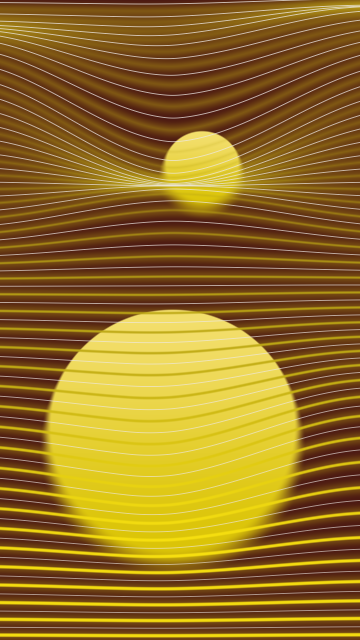
Give the GLSL for this background, as a Shadertoy shader.

```glsl
float bell(float s, float centre, float width) {
    float t = (s - centre) / width;
    return exp(-t * t);
}

// Height of the strand that starts at fraction s below the top edge
float strandHeight(float s, float x) {
    float middle = smoothstep(-0.06, 0.28, x) * (1.0 - smoothstep(0.26, 0.64, x));
    float right = smoothstep(0.2, 0.5625, x);
    float lift = 0.115 * smoothstep(0.0, 0.2, s) * (1.0 - smoothstep(0.55, 1.0, s));
    float sag = 0.13 * bell(s, 0.24, 0.12) - 0.045 * bell(s, 0.46, 0.06)
              + 0.035 * bell(s, 0.77, 0.12);
    float rise = 0.03 * bell(s, 0.08, 0.06) + 0.05 * bell(s, 0.76, 0.11);
    return 1.0 - s + lift - middle * sag + right * rise;
}

// Distance to a strand, corrected for its slope
float strandDistance(float s, vec2 p) {
    float h = strandHeight(s, p.x);
    float slope = (strandHeight(s, p.x + 0.002) - h) / 0.002;
    return abs(p.y - h) / sqrt(1.0 + slope * slope);
}

// Disc with a crisp top and a soft bottom
vec3 addSun(vec3 colour, vec2 p, vec2 centre, float radius, float softness, float pixel) {
    vec2 q = (p - centre) / radius;
    float blur = pixel + softness * smoothstep(0.7, -1.0, q.y);
    float mask = 1.0 - smoothstep(-blur, blur, (length(q) - 1.0) * radius);
    vec3 sunColour = mix(vec3(0.86, 0.77, 0.03), vec3(0.95, 0.87, 0.42),
                         smoothstep(-0.9, 1.0, q.y));
    return mix(colour, sunColour, mask);
}

void mainImage(out vec4 fragColor, in vec2 fragCoord) {
    vec2 p = fragCoord / iResolution.y;
    float pixel = 1.0 / iResolution.y;

    // Yellow ribbons get thinner and hazier towards the top
    float ribbonWidth = mix(0.0026, 0.0009, p.y);
    float ribbonBlur = pixel + 0.006 * smoothstep(0.6, 1.0, p.y);
    float ribbonAlpha = mix(0.95, 0.2, smoothstep(0.45, 0.85, p.y));

    float glow = 0.0, ribbonGap = 1.0, threadGap = 1.0;
    for (int i = 0; i < 45; i++) {
        float s = (float(i) + 0.17) / 43.0;
        float thread = strandDistance(s, p);
        float ribbon = strandDistance(s + 0.5 / 43.0, p);
        glow += 0.45 * bell(ribbon, 0.0, 0.0095);
        ribbonGap *= 1.0 - ribbonAlpha
                   * (1.0 - smoothstep(-ribbonBlur, ribbonBlur, ribbon - ribbonWidth));
        threadGap *= 1.0 - clamp((0.0007 - thread) / pixel + 0.5, 0.0, 1.0)
                   * mix(0.6, 0.8, p.y);
    }

    // Dark ground, ribbon glow, then the two suns
    vec3 colour = mix(vec3(0.29, 0.09, 0.07), vec3(0.75, 0.64, 0.08), 1.0 - exp(-glow));
    colour = addSun(colour, p, vec2(0.27, 0.318), 0.198, 0.022, pixel);
    colour = addSun(colour, p, vec2(0.316, 0.734), 0.061, 0.016, pixel);

    // Ribbons and pale threads on top
    vec3 ribbonColour = mix(vec3(0.98, 0.89, 0.06), vec3(0.74, 0.66, 0.08),
                            smoothstep(0.1, 0.5, p.y));
    colour = mix(colour, ribbonColour, 1.0 - ribbonGap);
    colour = mix(colour, vec3(0.93, 0.91, 0.89), 1.0 - threadGap);
    fragColor = vec4(colour, 1.0);
}
```
